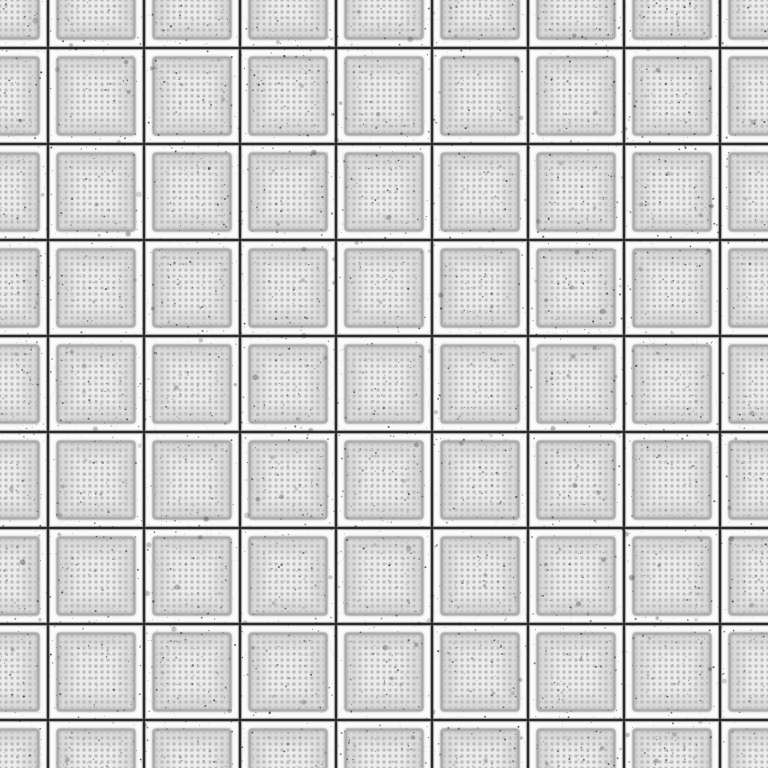
A three.js fragment shader for this pattern:

```glsl
// Grid of white framed square panes with recessed dotted centres, dark joints and fine speckled wear.
#define REPEATS 8.0
#define DOTS 16.0
#define DOT_RADIUS 0.018
#define PANE_HALF 0.417
#define PANE_CORNER 0.045
#define JOINT_HALF 0.0135
#define SOFT 0.009
#define JOINT_COLOR vec3(0.16)
#define FRAME_COLOR vec3(0.985)
#define RIM_COLOR vec3(0.66)
#define PANE_COLOR vec3(0.925)
#define DOT_COLOR vec3(0.73)

varying vec2 vUv;

vec2 hash22(vec2 p) {
  vec3 q = fract(p.xyx * vec3(0.1031, 0.1030, 0.0973));
  q += dot(q, q.yzx + 33.33);
  return fract((q.xx + q.yz) * q.zy);
}

float roundedBox(vec2 p, float halfSize, float radius) {
  vec2 q = abs(p) - halfSize + radius;
  return length(max(q, 0.0)) + min(max(q.x, q.y), 0.0) - radius;
}

float cover(float d) {
  return 1.0 - smoothstep(-SOFT, SOFT, d);
}

// One randomly placed grain per bin; the bin count is whole, so the layer wraps.
// Radii are measured in units of one pane.
float grains(vec2 uv, float bins, float chance, float minR, float maxR, float seed) {
  vec2 g = uv * bins;
  vec2 id = mod(floor(g), bins) + seed;
  vec2 place = hash22(id);
  vec2 kind = hash22(id + 217.0);
  float radius = mix(minR, maxR, kind.y * kind.y);
  float margin = min((radius + SOFT) * bins / REPEATS, 0.5);
  vec2 offset = fract(g) - mix(vec2(margin), vec2(1.0 - margin), place);
  float d = length(offset) * REPEATS / bins - radius;
  return cover(d) * step(kind.x, chance) * (0.5 + 0.5 * place.x);
}

// Short, slightly bent hairlines kept inside their bins.
float scratches(vec2 uv, float bins, float chance, float seed) {
  vec2 g = uv * bins;
  vec2 id = mod(floor(g), bins) + seed;
  vec2 place = hash22(id);
  vec2 kind = hash22(id + 91.0);
  float angle = kind.y * 6.2832;
  vec2 along = vec2(cos(angle), sin(angle));
  vec2 q = fract(g) - mix(vec2(0.35), vec2(0.65), place);
  float t = dot(q, along);
  float bend = dot(q, vec2(-along.y, along.x)) - (place.x - 0.5) * t * t * 2.0;
  float hairline = cover(abs(bend) * REPEATS / bins - 0.001);
  return hairline * (1.0 - smoothstep(0.15, 0.3, abs(t))) * step(kind.x, chance);
}

void main() {
  vec2 p = vUv * REPEATS;
  vec2 cell = fract(p + 0.5) - 0.5;
  float pane = roundedBox(cell, PANE_HALF, PANE_CORNER);
  float depth = -pane;

  // Recess: dark soft rim fading into a pale centre
  vec3 recess = mix(RIM_COLOR, vec3(0.845), smoothstep(0.016, 0.052, depth));
  recess = mix(recess, PANE_COLOR, smoothstep(0.04, 0.26, depth));
  recess += 0.10 * (1.0 - smoothstep(0.0, 0.018, depth));

  // Dot lattice, centred in each pane
  vec2 dotCell = (fract(p * DOTS + 0.5) - 0.5) / DOTS;
  float dots = 1.0 - smoothstep(DOT_RADIUS - 0.011, DOT_RADIUS + 0.009, length(dotCell));
  float dotArea = 1.0 - step(6.5 / DOTS, max(abs(cell.x), abs(cell.y)));
  dots *= dotArea * smoothstep(0.025, 0.06, depth);
  recess = mix(recess, min(DOT_COLOR, recess * 0.9), dots);

  // Raised frame with a faint shadow around the recess
  float shadow = 1.0 - smoothstep(0.0, 0.025, pane);
  vec3 color = mix(FRAME_COLOR - 0.06 * shadow, recess, cover(pane));

  // Wear: hairlines, pale blots, then fine dark specks
  float hairs = max(scratches(vUv, 24.0, 0.4, 5.0), scratches(vUv, 17.0, 0.4, 53.0));
  color *= 1.0 - 0.10 * hairs;
  color *= 1.0 - 0.28 * grains(vUv, 29.0, 0.35, 0.012, 0.030, 11.0);
  for (int i = 0; i < 3; i++) {
    float layer = float(i);
    float specks = grains(vUv, 47.0 + 12.0 * layer, 0.36, 0.001, 0.010, 130.0 + 71.0 * layer);
    color *= 1.0 - 0.72 * specks;
  }

  // Joints between frames
  vec2 toJoint = 0.5 - abs(cell);
  float joint = min(toJoint.x, toJoint.y);
  color *= 1.0 - 0.10 * (1.0 - smoothstep(JOINT_HALF, JOINT_HALF + 0.025, joint));
  color = mix(color, JOINT_COLOR, cover(joint - JOINT_HALF));

  gl_FragColor = vec4(color, 1.0);
}
```
